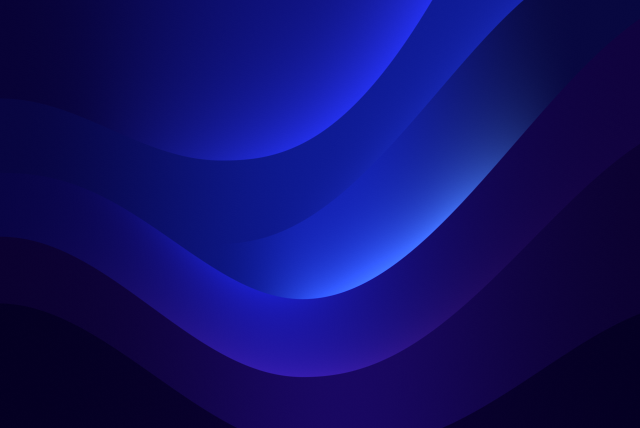
Reproduce this background procedurally as a WebGL 2 fragment shader.

```glsl
#version 300 es
precision highp float;
// Layered blue and violet waves with glowing edges.

uniform vec2 u_resolution;
out vec4 fragColor;

const float PI = 3.14159265;

// A valley: lowest point, rise and skew of the left and right slopes,
// and the width of the right slope (the left one starts at x = 0).
struct Wave {
    vec2 low;
    vec2 rise;
    vec2 skew;
    float reach;
};

float hash(vec2 p) {
    return fract(sin(dot(p, vec2(127.1, 311.7))) * 43758.5453);
}

float bump(float x, float center, float width) {
    float t = (x - center) / width;
    return exp(-t * t);
}

float glow(float dist, float width) {
    return exp(-max(dist, 0.0) / width);
}

float waveHeight(Wave w, float x) {
    float left = pow(clamp(x / w.low.x, 0.0, 1.0), w.skew.x);
    float right = pow(clamp((x - w.low.x) / w.reach, 0.0, 1.0), w.skew.y);
    float lift = w.rise.x * (0.5 + 0.5 * cos(PI * left));
    lift += w.rise.y * (0.5 - 0.5 * cos(PI * right));
    return w.low.y + lift;
}

// Approximate signed distance, positive above the wave.
float waveDistance(Wave w, vec2 p) {
    float e = 0.004;
    float slope = (waveHeight(w, p.x + e) - waveHeight(w, p.x - e)) / (2.0 * e);
    return (p.y - waveHeight(w, p.x)) / sqrt(1.0 + slope * slope);
}

float below(float dist, float soft) {
    return 1.0 - smoothstep(-soft, soft, dist);
}

// Colours of the layers, from top to bottom.
vec3 skyColor(float x, float edge) {
    vec3 base = mix(vec3(0.03, 0.01, 0.21), vec3(0.05, 0.06, 0.45), smoothstep(0.0, 0.7, x));
    return base + vec3(0.09, 0.13, 0.48) * glow(edge, 0.15) * smoothstep(0.15, 0.8, x);
}

vec3 upperColor(float x, float edge) {
    vec3 base = mix(vec3(0.03, 0.02, 0.25), vec3(0.055, 0.1, 0.57), smoothstep(0.0, 0.75, x));
    return base + vec3(0.03, 0.045, 0.11) * glow(edge, 0.06) * smoothstep(0.6, 0.9, x);
}

vec3 brightColor(float x, float edge) {
    vec3 base = mix(vec3(0.07, 0.12, 0.68), vec3(0.03, 0.03, 0.25), smoothstep(0.8, 1.3, x));
    float span = smoothstep(0.5, 0.9, x) * (1.0 - smoothstep(1.02, 1.35, x));
    return base + vec3(0.2, 0.36, 0.5) * glow(edge, 0.08) * span;
}

vec3 violetColor(float x, float topEdge, float lowEdge) {
    vec3 side = mix(vec3(0.03, 0.015, 0.25), vec3(0.06, 0.01, 0.24), smoothstep(0.2, 1.1, x));
    vec3 base = mix(side, vec3(0.09, 0.07, 0.58), bump(x, 0.68, 0.38));
    vec3 blue = vec3(0.01, 0.05, 0.22) * glow(topEdge, 0.06) * bump(x, 0.55, 0.22);
    vec3 purple = vec3(0.12, 0.04, 0.1) * glow(lowEdge, 0.06) * bump(x, 0.75, 0.4);
    return base + blue + purple;
}

void main() {
    vec2 p = gl_FragCoord.xy / u_resolution.y;
    float soft = 0.75 / u_resolution.y;

    // Wave edges
    Wave crest = Wave(vec2(0.518, 0.625), vec2(0.145, 1.395), vec2(1.0, 1.22), 1.172);
    Wave fold = Wave(vec2(0.508, 0.43), vec2(0.1, 0.674), vec2(1.0, 1.1), 0.9375);
    Wave ridge = Wave(vec2(0.707, 0.301), vec2(0.295, 0.7285), vec2(1.16, 1.0), 0.992);
    Wave hem = Wave(vec2(0.707, 0.119), vec2(0.328, 0.609), vec2(1.0, 1.1), 0.977);
    Wave base = Wave(vec2(0.762, -0.055), vec2(0.346, 0.352), vec2(0.95, 1.15), 0.879);
    float dCrest = waveDistance(crest, p);
    float dFold = waveDistance(fold, p);
    float dRidge = waveDistance(ridge, p);
    float dHem = waveDistance(hem, p);
    float dBase = waveDistance(base, p);

    // Layers, painted from back to front
    vec3 lower = mix(vec3(0.04, 0.005, 0.18), vec3(0.095, 0.03, 0.38), bump(p.x, 0.8, 0.42));
    vec3 floorColor = mix(vec3(0.015, 0.0, 0.13), vec3(0.04, 0.005, 0.2), bump(p.x, 0.8, 0.45));
    float foldFade = smoothstep(0.5, 0.75, p.x);
    vec3 color = skyColor(p.x, dCrest);
    color = mix(color, upperColor(p.x, dFold), below(dCrest, soft));
    color = mix(color, brightColor(p.x, dRidge), below(dFold, soft) * foldFade);
    color = mix(color, violetColor(p.x, -dRidge, dHem), below(dRidge, soft));
    color = mix(color, lower, below(dHem, soft));
    color = mix(color, floorColor, below(dBase, soft));

    // Fine grain against banding
    color += (hash(floor(p * 512.0)) - 0.5) * 0.006;
    fragColor = vec4(clamp(color, 0.0, 1.0), 1.0);
}
```
